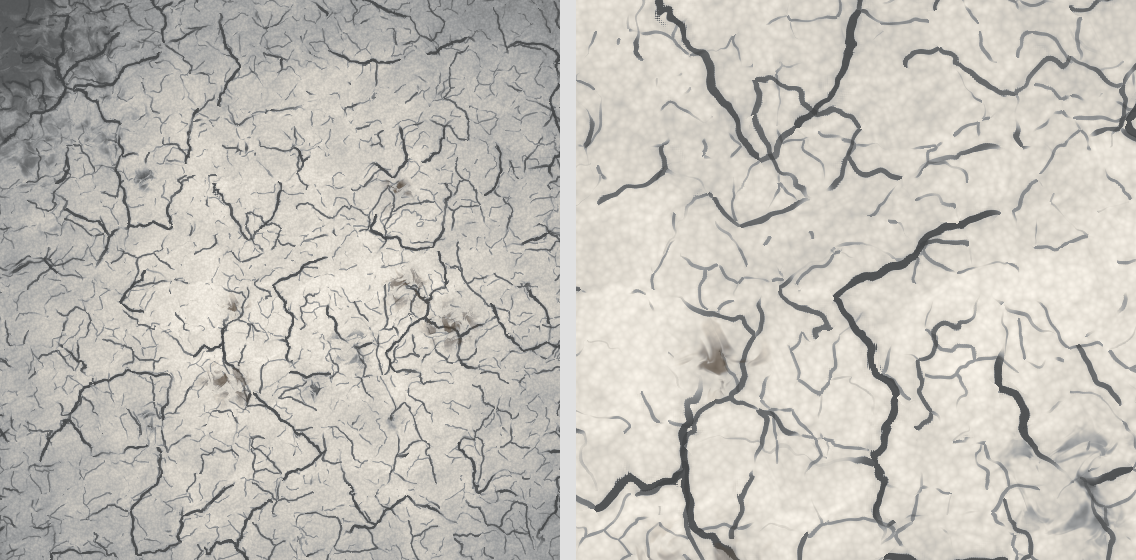
Left, the full canvas; right, a detail of the centre.
This texture is drawn by a Shadertoy shader. Its source:

```glsl
// Draws dry, cracked pale earth: warm in the middle, grey and stained at the rim.

const vec2  GLOW_CENTER = vec2(0.55, 0.43);
const float GLOW_TONE   = 0.868;  // brightness at the centre
const float GLOW_FALL   = 0.66;   // darkening with squared distance
const float CRACK_TONE  = 0.27;
const float STAIN_TONE  = 0.31;
const vec3  WARM_TINT   = vec3(0.022, 0.0, -0.040);
const vec3  COOL_TINT   = vec3(-0.007, 0.0, 0.004);
const vec3  RUST_TINT   = vec3(0.045, 0.0, -0.045);
const int   PATCHES     = 10;
const mat2  TURN        = mat2(0.8, 0.6, -0.6, 0.8);

vec2 hash2(vec2 p) {
    vec3 q = fract(p.xyx * vec3(0.1031, 0.1030, 0.0973));
    q += dot(q, q.yzx + 33.33);
    return fract((q.xx + q.yz) * q.zy);
}

// Layered, turned and bent sines, about -1 to 1.
float sineNoise(vec2 p, int octaves) {
    float sum = 0.0, amp = 0.5;
    for (int i = 0; i < octaves; i++) {
        p = TURN * p + 0.6 * sin(p.yx * 1.3 + float(i) * 2.1);
        sum += amp * sin(p.x) * sin(p.y);
        p *= 1.8;
        amp *= 0.62;
    }
    return sum;
}

vec2 sineNoise2(vec2 p, int octaves) {
    return vec2(sineNoise(p, octaves), sineNoise(p + 40.0, octaves));
}

// Cellular noise: x = distance to seed, y = distance to border, z = border hash.
vec3 cellular(vec2 p, out vec2 borderNormal) {
    vec2 base = floor(p), nearCell = base, nearSeed = vec2(0.0);
    float nearest = 9.0;
    for (int j = -1; j <= 1; j++)
    for (int i = -1; i <= 1; i++) {
        vec2 cell = base + vec2(i, j);
        vec2 seed = cell + hash2(cell) - p;
        float d = dot(seed, seed);
        if (d < nearest) { nearest = d; nearCell = cell; nearSeed = seed; }
    }
    float border = 9.0, borderHash = 0.0;
    borderNormal = vec2(1.0, 0.0);
    for (int j = -2; j <= 2; j++)
    for (int i = -2; i <= 2; i++) {
        if (i == 0 && j == 0) continue;
        vec2 cell = nearCell + vec2(i, j);
        vec2 seed = cell + hash2(cell) - p;
        vec2 normal = normalize(seed - nearSeed);
        float d = dot(0.5 * (seed + nearSeed), normal);
        if (d < border) {
            border = d;
            borderNormal = normal;
            borderHash = hash2(cell + nearCell + 7.0).x;
        }
    }
    return vec3(sqrt(nearest), border, borderHash);
}

float grit(vec2 p) {
    vec2 unused;
    return 0.5 - cellular(p, unused).x;
}

// Broken crack network: x = dark line, y = soft shade beside it.
// slope is the stretch of the bent plane, so widths stay true on the canvas.
vec2 cracks(vec2 p, mat2 slope, float scale, float halfWidth, float gaps, float pixel) {
    vec2 normal;
    vec3 cell = cellular(p * scale + scale, normal);
    float presence = cell.z + 0.8 * sineNoise(p * scale * 1.6 + scale, 3);
    float strength = smoothstep(gaps, gaps + 0.35, presence);
    float dist = cell.y / scale / max(length(normal * slope), 0.3);
    float width = halfWidth * (0.25 + strength + 0.7 * sineNoise(p * 95.0, 2));
    float line = 1.0 - smoothstep(width - 0.5 * pixel, width + 0.7 * pixel, dist);
    float shade = 1.0 - smoothstep(0.0, 4.5 * halfWidth, dist);
    return strength * vec2(line, shade);
}

void mainImage(out vec4 fragColor, in vec2 fragCoord) {
    vec2 uv = fragCoord / iResolution.xy;
    float pixel = 1.0 / min(iResolution.x, iResolution.y);
    vec2 bent = uv + 0.020 * sineNoise2(uv * 20.0, 2)
        + 0.009 * sineNoise2(uv * 62.0, 2) + 0.0028 * sineNoise2(uv * 170.0, 2);
    mat2 slope = mat2(dFdx(bent), dFdy(bent)) / pixel;

    // Broad light and mottled soil
    vec2 fromGlow = uv - GLOW_CENTER;
    float tone = GLOW_TONE - GLOW_FALL * dot(fromGlow, fromGlow);
    tone += 0.06 * sineNoise(uv * 13.0 + 5.0, 4) + 0.045 * sineNoise(bent * 45.0, 3);

    // Slanted light over small bumps, then fine grit
    vec2 slant = vec2(-0.0025, 0.0035);
    tone += 0.06 * (sineNoise(uv * 75.0, 4) - sineNoise((uv + slant) * 75.0, 4));
    tone += 0.055 * grit(bent * 120.0) + 0.07 * grit(uv * 230.0);

    // Damp stain in the upper left corner
    float cornerDist = length((uv - vec2(0.0, 1.0)) * vec2(1.0, 0.8));
    float ragged = 0.13 * sineNoise(uv * 28.0, 4) + 0.14 * sineNoise(bent * 120.0, 3);
    float stain = 1.0 - smoothstep(0.02, 0.27, cornerDist + ragged);
    tone = mix(tone, STAIN_TONE, 0.8 * stain);

    // Crumbled patches, some of them rusty
    float rust = 0.0;
    float crumbs = smoothstep(-0.05, 0.45, sineNoise(uv * 105.0 + 9.0, 4));
    for (int i = 0; i < PATCHES; i++) {
        vec2 rnd = hash2(vec2(float(i) * 3.7 + 2.0, 11.0));
        vec2 center = vec2(0.5, 0.52) + (rnd - 0.5) * vec2(0.62, 0.6);
        float radius = 0.03 + 0.035 * fract(rnd.x * 17.0);
        float patchMask = 1.0 - smoothstep(0.1, 1.0, length(bent - center) / radius);
        tone -= patchMask * (0.06 + 0.36 * crumbs);
        rust += patchMask * crumbs * step(0.55, fract(rnd.y * 23.0));
    }

    // Three generations of cracks
    vec2 large  = cracks(bent, slope, 10.0, 0.0017, 0.42, pixel);
    vec2 medium = cracks(bent + 0.31, slope, 19.0, 0.0011, 0.50, pixel);
    vec2 small  = cracks(bent + 0.67, slope, 38.0, 0.0007, 0.56, pixel);
    tone -= 0.10 * large.y + 0.07 * medium.y + 0.05 * small.y;
    tone = mix(tone, CRACK_TONE, 0.88 * large.x);
    tone = mix(tone, CRACK_TONE, 0.72 * medium.x);
    tone = mix(tone, CRACK_TONE, 0.45 * small.x);

    // Warm where bright, cool where dark
    vec3 color = vec3(tone) + mix(COOL_TINT, WARM_TINT, smoothstep(0.58, 0.86, tone));
    color += RUST_TINT * min(rust, 1.0);
    fragColor = vec4(clamp(color, 0.0, 1.0), 1.0);
}
```
